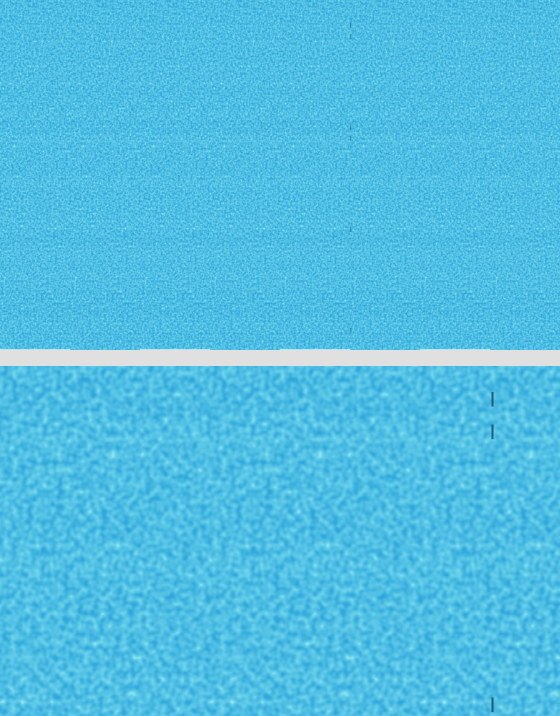
Top, the full canvas; bottom, a detail of the centre.
A WebGL 2 fragment shader for this pattern:

```glsl
#version 300 es
precision highp float;
// Sky-blue speckle in eight repeating columns, gently warped, with a few dark dashes on one seam.

uniform vec2 u_resolution;
out vec4 fragColor;

// Integer hash of a lattice point, giving a unit gradient
vec2 latticeGradient(vec2 cell) {
    uvec2 q = uvec2(ivec2(cell) + 4096);
    uint h = q.x * 1597334673u ^ q.y * 3812015801u;
    h = (h ^ (h >> 15)) * 2246822519u;
    h ^= h >> 13;
    float angle = float(h & 65535u) * 6.28319 / 65536.0;
    return vec2(cos(angle), sin(angle));
}

// Gradient noise that wraps horizontally after a whole number of cells
float gradientNoise(vec2 p, float wrap) {
    vec2 cell = floor(p), f = p - cell;
    vec2 blend = f * f * f * (f * (f * 6.0 - 15.0) + 10.0);
    float corner[4];
    for (int i = 0; i < 4; i++) {
        vec2 o = vec2(i & 1, i >> 1);
        vec2 id = vec2(mod(cell.x + o.x, wrap), cell.y + o.y);
        corner[i] = dot(latticeGradient(id), f - o);
    }
    return mix(mix(corner[0], corner[1], blend.x),
               mix(corner[2], corner[3], blend.x), blend.y);
}

// Antialiased coverage of an axis-aligned box
float boxMask(vec2 p, vec2 halfSize, float pixel) {
    vec2 cover = clamp((halfSize - abs(p)) / pixel + 0.5, 0.0, 1.0);
    return cover.x * cover.y;
}

void main() {
    float pixel = 1.0 / u_resolution.y;
    vec2 p = gl_FragCoord.xy * pixel;
    float column = gl_FragCoord.x / u_resolution.x * 8.0;

    // Smooth relief shifts each repeat slightly
    float relief = gradientNoise(vec2(column * 0.4, p.y * 3.0), 64.0);
    float u = column + 0.05 * relief;

    // Fine grain, repeated once per column
    float grain = gradientNoise(vec2(u * 28.0, p.y * 140.0), 28.0)
                + 0.7 * gradientNoise(vec2(u * 43.0, p.y * 215.0 + 371.0), 43.0);

    // Soft clumps within a tile and faint horizontal bands
    float clumps = gradientNoise(vec2(u * 7.0, p.y * 44.0 + 83.0), 7.0);
    float bands = gradientNoise(vec2(0.5, p.y * 22.0 + 17.0), 64.0);
    float tone = 0.45 + 0.7 * grain + 0.12 * clumps + 0.08 * bands;

    vec3 deepBlue = vec3(0.19, 0.66, 0.86);
    vec3 paleBlue = vec3(0.45, 0.85, 0.93);
    vec3 color = mix(deepBlue, paleBlue, clamp(tone, 0.0, 1.0));

    // Sparse pale flecks
    color = mix(color, vec3(0.62, 0.91, 0.93), 0.7 * smoothstep(0.85, 1.15, tone));

    // Dark dashes along the seam right of centre
    float dashHeights[6] = float[6](0.927, 0.896, 0.635, 0.604, 0.344, 0.056);
    float seamX = 0.6265 * u_resolution.x * pixel;
    for (int i = 0; i < 6; i++) {
        float dash = boxMask(p - vec2(seamX, dashHeights[i]), vec2(0.001, 0.007), pixel);
        color = mix(color, vec3(0.08, 0.30, 0.42), 0.85 * dash);
    }

    // Thin pale lip under every other column
    float lip = clamp((0.002 - p.y) / pixel + 0.5, 0.0, 1.0);
    color = mix(color, vec3(0.88, 0.96, 0.98), lip * step(mod(column, 2.0), 1.0));

    fragColor = vec4(color, 1.0);
}
```
